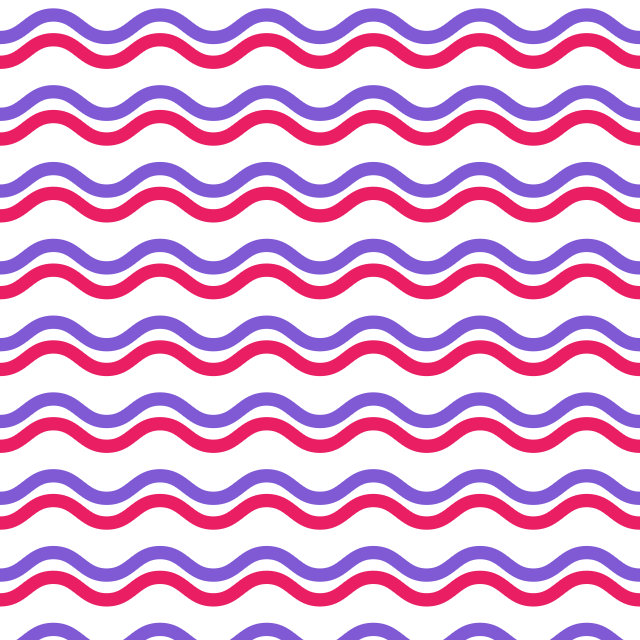
A Shadertoy shader for this pattern:

```glsl
const float TAU = 6.2831853;

// Wave height (x) and slope (y): a cosine with slightly flattened crests
vec2 wave(float x) {
    float k = TAU * 6.0;
    float t = k * x;
    return 0.0183 * vec2(cos(t) - 0.04 * cos(3.0 * t),
                         k * (0.12 * sin(3.0 * t) - sin(t)));
}

// Distance to the wave, refined by stepping toward the nearest curve point
float waveDistance(vec2 p) {
    float x = p.x;
    for (int i = 0; i < 4; i++) {
        vec2 w = wave(x);
        x += (p.x - x + (p.y - w.x) * w.y) / (1.0 + w.y * w.y);
    }
    return length(p - vec2(x, wave(x).x));
}

// Coverage of a stroked wave repeated down the canvas
float waveStripe(vec2 p, float midline, float pixel) {
    float rowHeight = 0.12;
    p.y = (fract((p.y - midline) / rowHeight + 0.5) - 0.5) * rowHeight;
    return clamp(0.5 + (0.0104 - waveDistance(p)) / pixel, 0.0, 1.0);
}

void mainImage(out vec4 fragColor, in vec2 fragCoord) {
    // Canvas units, measured downward from the top edge
    vec2 p = fragCoord / iResolution.y;
    p.y = 1.0 - p.y;
    float pixel = 1.0 / iResolution.y;

    // Paired violet and crimson stripes on white
    vec3 color = vec3(1.0);
    color = mix(color, vec3(0.502, 0.353, 0.835), waveStripe(p, 0.0410, pixel));
    color = mix(color, vec3(0.914, 0.118, 0.388), waveStripe(p, 0.0797, pixel));
    fragColor = vec4(color, 1.0);
}
```
